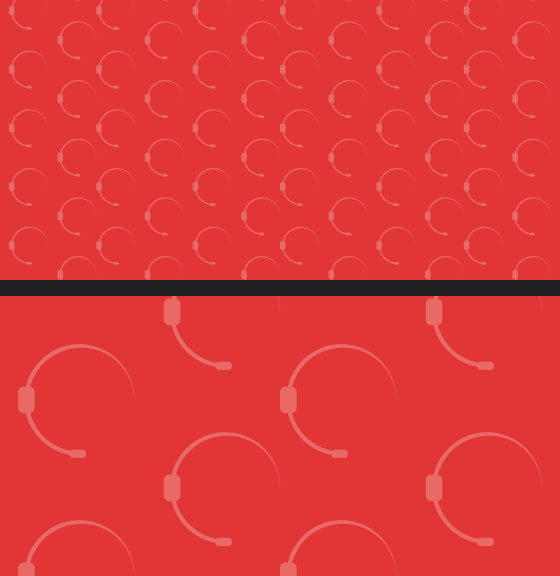
Top: the whole. Bottom: its middle third, enlarged.
Give the GLSL for this pattern, as a Shadertoy shader.

```glsl
// Staggered columns of pale headsets with tapered bands on a red ground.

float roundedBox(vec2 p, vec2 halfSize, float radius) {
    vec2 d = abs(p) - halfSize + radius;
    return length(max(d, 0.0)) + min(max(d.x, d.y), 0.0) - radius;
}

// Coverage of one headset centred on its band; pixel is the edge width.
float headset(vec2 p, float pixel) {
    const float bandRadius = 0.0642;

    // Band and boom: three quarters of a ring, thinning to a point at the right
    float angle = mod(atan(p.y, p.x), 6.28319);
    float halfWidth = 0.0025 * smoothstep(-0.3, 2.2, angle);
    float offset = abs(length(p) - bandRadius);
    float band = clamp(0.5 + (halfWidth - offset) / pixel, 0.0, 1.0)
               - clamp(0.5 - (halfWidth + offset) / pixel, 0.0, 1.0);
    band *= step(angle, 4.71239);

    // Ear cup on the left and microphone at the bottom
    float cup = roundedBox(p + vec2(bandRadius, 0.0), vec2(0.0099, 0.0158), 0.0065);
    float mic = roundedBox(p + vec2(0.003, bandRadius), vec2(0.0098, 0.0049), 0.004);
    float solid = clamp(0.5 - min(cup, mic) / pixel, 0.0, 1.0);

    return max(band, solid);
}

void mainImage(out vec4 fragColor, in vec2 fragCoord) {
    vec2 p = fragCoord / iResolution.y;
    float pixel = 1.0 / iResolution.y;
    vec2 tile = vec2(0.6563, 0.2096);

    // Four columns per tile: two pairs, the second of each half a row lower
    float ink = 0.0;
    for (int i = 0; i < 4; i++) {
        float pair = float(i / 2);
        float lower = float(i % 2);
        vec2 centre = vec2(0.106 + 0.3118 * pair + 0.1735 * lower,
                           0.7526 - 0.5 * tile.y * lower);
        vec2 q = p - centre;
        q -= tile * round(q / tile);
        ink = max(ink, headset(q, pixel));
    }

    vec3 color = mix(vec3(0.882, 0.212, 0.208), vec3(0.912, 0.41, 0.41), ink);
    fragColor = vec4(color, 1.0);
}
```
